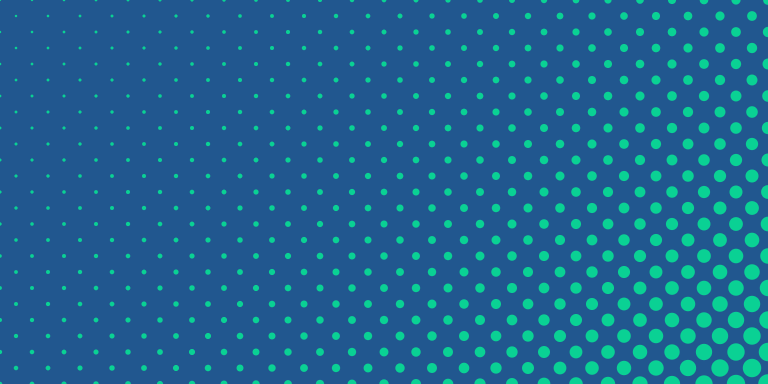
Write a WebGL 1 fragment shader that draws this background.

```glsl
precision highp float;
// Halftone field: green dots on a staggered lattice over flat blue.
// Each pixel snaps to its nearest lattice point; the dot radius there
// grows exponentially toward the right and the bottom.

uniform vec2 u_resolution;

const float ROWS = 24.0;  // lattice half-steps per canvas height
const vec3 BLUE = vec3(0.13, 0.34, 0.56);
const vec3 GREEN = vec3(0.04, 0.82, 0.58);

// Nearest lattice point whose integer coordinates have an even sum
vec2 nearestDot(vec2 p) {
  vec2 diagonal = floor(0.5 * vec2(p.x + p.y, p.x - p.y) + 0.5);
  return vec2(diagonal.x + diagonal.y, diagonal.x - diagonal.y);
}

// Dot radius in lattice units; uv runs from 0 to 1 over the canvas
float dotRadius(vec2 uv) {
  return 0.069 * exp(1.48 * uv.x + 0.7 * (1.0 - uv.y));
}

// Smooth disc coverage, with an edge one pixel wide
float disc(vec2 offset, float radius, float pixel) {
  return clamp((radius - length(offset)) / pixel + 0.5, 0.0, 1.0);
}

void main() {
  float pixel = ROWS / u_resolution.y;
  vec2 p = gl_FragCoord.xy * pixel;
  vec2 center = nearestDot(p);
  vec2 uv = center / (u_resolution * pixel);

  float coverage = disc(p - center, dotRadius(uv), pixel);
  gl_FragColor = vec4(mix(BLUE, GREEN, coverage), 1.0);
}
```
